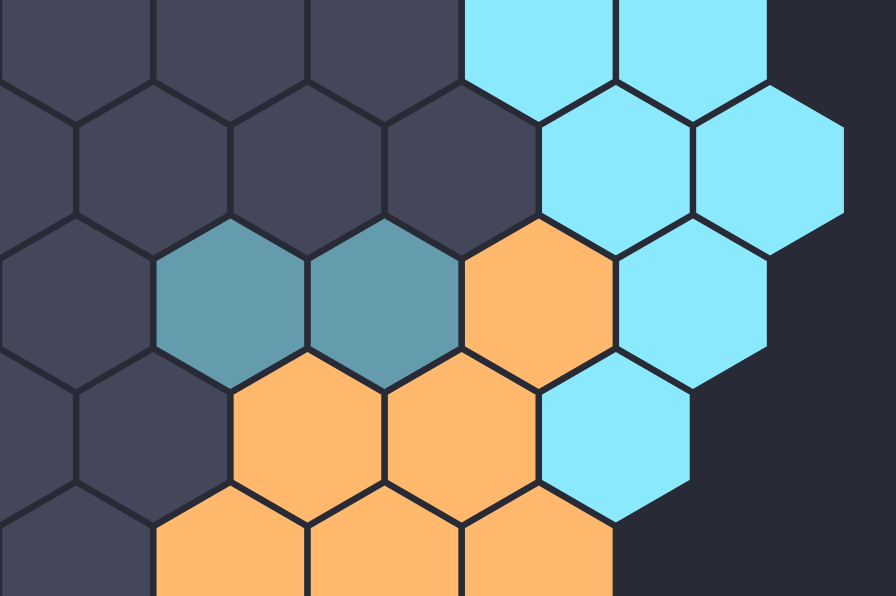
Give the GLSL for this pattern, as a WebGL 1 fragment shader.

```glsl
precision highp float;
// Honeycomb of flat pointy-top hexagons in colour groups, ending in a ragged right edge.

uniform vec2 u_resolution;

// Lengths are in canvas widths, except GAP which is in cell pitches.
const float PITCH = 0.1721;                // distance between neighbouring centres
const vec2 ANCHOR = vec2(0.0850, 0.3262);  // centre of the leftmost cell, middle row
const float GAP = 0.0425;                  // width of the line between cells

const vec3 BACKDROP = vec3(0.157, 0.165, 0.212);
const vec3 SLATE = vec3(0.267, 0.278, 0.353);
const vec3 CYAN = vec3(0.545, 0.914, 0.992);
const vec3 ORANGE = vec3(1.0, 0.722, 0.424);
const vec3 TEAL = vec3(0.392, 0.612, 0.682);

const vec2 LATTICE = vec2(1.0, 1.7320508);

// Offset of p from the centre of the hexagon that contains it.
vec2 hexOffset(vec2 p) {
  vec2 a = mod(p + 0.5 * LATTICE, LATTICE) - 0.5 * LATTICE;
  vec2 b = mod(p, LATTICE) - 0.5 * LATTICE;
  return dot(a, a) < dot(b, b) ? a : b;
}

// Distance from the centre measured towards the nearest side.
float hexRadius(vec2 p) {
  p = abs(p);
  return max(p.x, dot(p, 0.5 * LATTICE));
}

// Columns count half pitches to the right, rows count downwards from the top.
vec3 cellColor(float column, float row) {
  float rightEnd = 10.0 - abs(row - 1.0);
  float cyanStart = 9.0 - abs(row - 2.0);
  bool middleRow = abs(row - 2.0) < 0.5;
  bool inWedge = row > 1.5 && column + row > 6.5 && column < 7.5;

  if (column > rightEnd + 0.5) return BACKDROP;
  if (middleRow && abs(column - 4.0) < 1.5) return TEAL;
  if (inWedge) return ORANGE;
  if (column > cyanStart - 0.5) return CYAN;
  return SLATE;
}

void main() {
  vec2 p = (gl_FragCoord.xy / u_resolution.x - ANCHOR) / PITCH;
  float pixel = 1.0 / (u_resolution.x * PITCH);

  // Identify the cell from its centre
  vec2 offset = hexOffset(p);
  vec2 center = p - offset;
  float column = floor(1.5 + 2.0 * center.x);
  float row = floor(2.5 - 2.0 * center.y / LATTICE.y);

  // Fill the cell inside its gap
  float edge = hexRadius(offset) - 0.5 * (1.0 - GAP);
  float fill = 1.0 - smoothstep(-0.6 * pixel, 0.6 * pixel, edge);
  gl_FragColor = vec4(mix(BACKDROP, cellColor(column, row), fill), 1.0);
}
```
